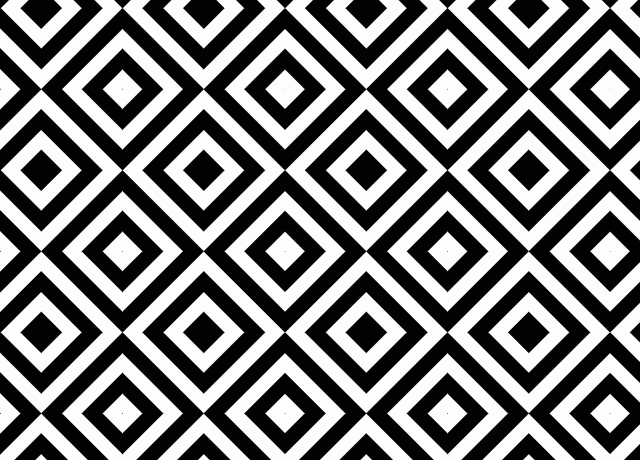
This pattern is drawn by a Shadertoy shader. Its source:

```glsl
// Black and white nested diamonds on a staggered lattice.
// The taxicab distance to the nearest lattice point is cut into even stripes,
// so white-centred and black-centred diamonds alternate by row.

// Taxicab distance to the nearest lattice point: 0 at white centres, 1 at black centres.
float diamondDistance(vec2 cell) {
    vec2 offset = abs(fract(cell + 0.5) - 0.5);
    return offset.x + offset.y;
}

// Antialiased white stripes, four per unit of distance, a little thinner than the black.
float whiteStripes(float dist, float pixelSize) {
    float fromStripeCentre = abs(fract(dist * 4.0 - 0.246 + 0.5) - 0.5);
    return clamp((0.2415 - fromStripeCentre) / (4.0 * pixelSize) + 0.5, 0.0, 1.0);
}

void mainImage(out vec4 fragColor, in vec2 fragCoord) {
    // Canvas units: height is 1
    vec2 uv = fragCoord / iResolution.y;
    vec2 period = vec2(0.3533, 0.3524);
    vec2 cell = (uv - vec2(0.2663, 0.8060)) / period;

    // Stop short of 1 so the black centres stay solid
    float dist = min(diamondDistance(cell), 0.97);

    // One pixel measured across a diagonal edge
    float pixelSize = sqrt(2.0) / (period.x * iResolution.y);
    float white = whiteStripes(dist, pixelSize);

    fragColor = vec4(mix(vec3(0.008), vec3(0.992), white), 1.0);
}
```
